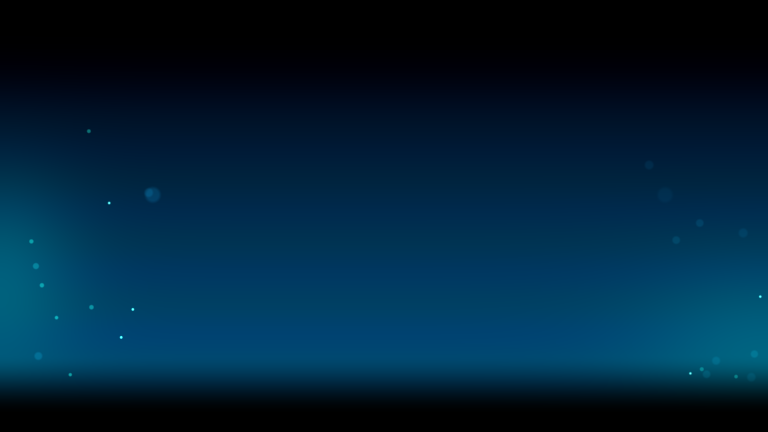
Write a Shadertoy shader that draws this background.

```glsl
// Deep blue stage backdrop with teal side glows and drifting mint specks.
#define BLUE_PEAK 0.45
#define GREEN_PEAK 0.28
#define FLOOR_FADE vec2(0.04, 0.18)
#define CEILING_FADE vec2(0.72, 0.97)
#define BAND_PERIOD 0.143
#define BAND_STRENGTH 0.013
#define GLOW_COLOR vec3(0.0, 0.42, 0.52)
#define SPECK_COLOR vec3(0.12, 0.85, 0.66)
#define HAZE_COLOR vec3(0.05, 0.42, 0.55)
#define SPECKS_PER_SIDE 12

float hash(float n) {
    return fract(sin(n * 127.1 + 3.7) * 43758.5453);
}

// Eased ramp that grows from top down to bottom.
float rise(float height, float top, float bottom) {
    float s = clamp((top - height) / (top - bottom), 0.0, 1.0);
    return s * (1.4 - 0.4 * s);
}

float glow(vec2 uv, vec2 center, vec2 spread) {
    vec2 d = (uv - center) / spread;
    return exp(-dot(d, d));
}

float disc(vec2 offset, float radius, float softness) {
    return 1.0 - smoothstep(radius - softness, radius + softness, length(offset));
}

// Vertical gradient with faint alternating blue and teal bands.
vec3 backdrop(float height) {
    float blue = rise(height, 0.93, 0.17);
    float green = rise(height, 0.85, 0.17);
    float band = cos(6.28318 * (height - 0.512) / BAND_PERIOD);
    vec3 color = vec3(0.0, GREEN_PEAK * green, BLUE_PEAK * blue);
    color.yz += BAND_STRENGTH * band * green * vec2(-0.4, 1.0);
    return color * (1.0 - smoothstep(CEILING_FADE.x, CEILING_FADE.y, height));
}

// Small lights that gather toward one edge of the canvas.
vec3 specks(vec2 uv, float aspect, float side) {
    vec3 light = vec3(0.0);
    float pixel = 1.0 / iResolution.y;
    for (int i = 0; i < SPECKS_PER_SIDE; i++) {
        float seed = float(i) + 31.0 * side;
        float inset = mix(0.19, 0.23, side) * pow(hash(seed), 1.5) + 0.008;
        float height = mix(0.12, mix(0.77, 0.62, side), hash(seed + 67.3));
        float size = hash(seed + 113.9);
        vec2 center = vec2(mix(inset, 1.0 - inset, side), height);
        vec2 offset = (uv - center) * vec2(aspect, 1.0);
        float radius = mix(0.003, 0.012, size * size);
        float strength = mix(0.85, 0.12, sqrt(size)) * mix(1.0, 0.65, side);
        vec3 tint = mix(SPECK_COLOR, HAZE_COLOR, smoothstep(0.5, 0.9, size));
        light += tint * strength * disc(offset, radius, max(pixel, 0.35 * radius));
        // A pale core marks the tiniest specks.
        float core = step(size, 0.25) * disc(offset, 0.002, pixel);
        light += 0.45 * core * vec3(1.0);
    }
    return light;
}

void mainImage(out vec4 fragColor, in vec2 fragCoord) {
    vec2 uv = fragCoord / iResolution.xy;
    float aspect = iResolution.x / iResolution.y;

    vec3 color = backdrop(uv.y);

    // Side glows: tall on the left, low and wide on the right.
    float leftGlow = glow(uv, vec2(0.0, 0.33), vec2(0.10, 0.23));
    float rightGlow = glow(uv, vec2(1.0, 0.16), vec2(0.17, 0.20));
    color = mix(color, GLOW_COLOR, 0.78 * leftGlow);
    color = mix(color, GLOW_COLOR, 0.82 * rightGlow);

    // The floor sinks into black.
    color *= smoothstep(FLOOR_FADE.x, FLOOR_FADE.y, uv.y);

    // Scattered lights and one large hazy disc per side.
    for (int i = 0; i < 2; i++) {
        float side = float(i);
        color += specks(uv, aspect, side);
        vec2 center = vec2(mix(0.199, 0.866, side), 0.549);
        vec2 offset = (uv - center) * vec2(aspect, 1.0);
        color += HAZE_COLOR * mix(0.22, 0.07, side) * disc(offset, 0.017, 0.005);
    }

    fragColor = vec4(clamp(color, 0.0, 1.0), 1.0);
}
```
